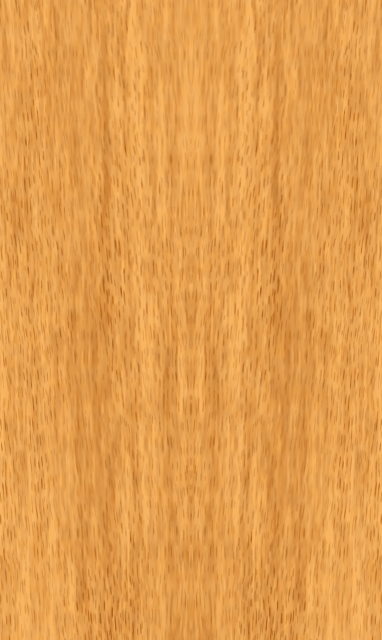
A Shadertoy shader for this texture:

```glsl
// Book-matched golden oak veneer: fine upright grain with short dark pores

float hash(vec2 p) {
    vec3 q = fract(p.xyx * vec3(0.1031, 0.1030, 0.0973));
    q += dot(q, q.yzx + 33.33);
    return fract((q.x + q.y) * q.z);
}

float noise(vec2 p) {
    vec2 i = floor(p), f = fract(p);
    f = f * f * (3.0 - 2.0 * f);
    return mix(mix(hash(i), hash(i + vec2(1, 0)), f.x),
               mix(hash(i + vec2(0, 1)), hash(i + vec2(1, 1)), f.x), f.y);
}

// Staggered slim dashes, one per cell, with random place, length and depth
float pores(vec2 p, vec2 cell, float seed, float pixel) {
    float ink = 0.0;
    float column = floor(p.x / cell.x);
    for (float k = -1.0; k <= 1.0; k++) {
        float c = column + k;
        float y = p.y / cell.y + 7.0 * hash(vec2(c + 50.0, seed));
        vec2 id = vec2(c + 90.0, floor(y) + seed * 17.0);
        float along = (fract(y) - 0.5) * cell.y;
        float halfLength = cell.y * mix(0.25, 0.5, hash(id + 3.7));
        float center = (c + 0.2 + 0.6 * hash(id)) * cell.x;
        float across = abs(p.x - center - 0.05 * along);
        float taper = 1.0 - smoothstep(0.4, 1.0, abs(along) / halfLength);
        float body = 1.0 - smoothstep(0.0, 0.0012 + 0.5 * pixel, across);
        ink = max(ink, body * taper * mix(0.1, 1.0, hash(id + 9.1)));
    }
    return ink;
}

void mainImage(out vec4 fragColor, in vec2 fragCoord) {
    float pixel = 1.0 / iResolution.y;
    vec2 uv = fragCoord * pixel;

    // Fold at the center line, then let the grain lean outward and waver
    float fold = abs(uv.x - 0.5 * iResolution.x * pixel);
    vec2 grain = vec2(fold - 0.035 * uv.y * smoothstep(0.0, 0.2, fold), uv.y);
    grain.x += 0.006 * (noise(vec2(fold * 9.0, uv.y * 5.0)) - 0.5);
    grain.x += 0.0026 * (noise(vec2(fold * 45.0, uv.y * 28.0) + 8.0) - 0.5);
    grain.x += 0.1;

    // Broad bands, long streaks and fine fibres
    float tone = 0.81;
    tone += 0.40 * (noise(grain * vec2(17.0, 1.6)) - 0.5);
    tone += 0.42 * (noise(grain * vec2(70.0, 2.6) + 21.0) - 0.5);
    tone += 0.42 * (noise(grain * vec2(170.0, 12.0) + 47.0) - 0.5);
    tone += 0.66 * (noise(grain * vec2(310.0, 36.0) + 73.0) - 0.5);

    // Pale heartline and outer edges
    tone += 0.17 * exp(-pow(fold / 0.022, 2.0));
    tone += 0.12 * smoothstep(0.25, 0.29, fold);

    // Pores crowd together in some bands
    float crowd = 0.45 + 0.95 * noise(grain * vec2(28.0, 3.5) + 5.0);
    tone -= 0.78 * crowd * pores(grain, vec2(0.0058, 0.034), 1.0, pixel);
    tone -= 0.52 * crowd * pores(grain, vec2(0.0066, 0.020), 2.0, pixel);

    vec3 color = mix(vec3(0.78, 0.49, 0.20), vec3(0.94, 0.67, 0.35), clamp(tone, -0.5, 1.2));
    color += vec3(-0.02, 0.0, 0.03) * (noise(uv * vec2(130.0, 60.0)) - 0.5);
    fragColor = vec4(color, 1.0);
}
```
